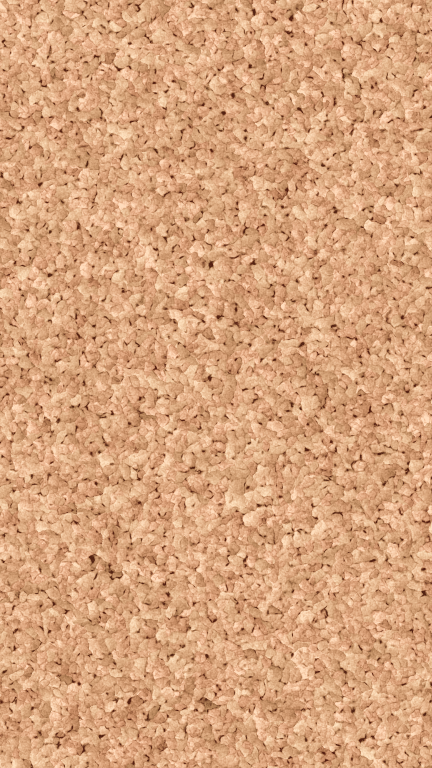
A Shadertoy shader for this texture:

```glsl
// Pressed cork board: angular tan shards and chips with thin broken seams and small dark specks.

const float FLAKES_ACROSS = 44.0;   // flake cells per canvas width
const float CHIP_SCALE    = 1.9;    // chips per flake length
const float FLAKE_STRETCH = 0.60;   // how elongated flakes may get
const float EDGE_WARP     = 0.20;   // raggedness of flake outlines
const float SEAM_WIDTH    = 0.24;   // in cells
const float SEAM_DEPTH    = 2.5;    // depths and contrasts are in ramp steps
const float PIT_DEPTH     = 2.2;
const float BASE_TONE     = 4.38;
const float FLAKE_CONTRAST = 1.65;
const float CHIP_CONTRAST = 1.15;
const float CHIP_SEAM     = 1.1;
const float TILT_SHADE    = 1.3;
const float GRAIN         = 1.1;
const vec3  PINK_SHIFT    = vec3(0.008, -0.011, -0.004);
const int   AA = 2;                 // samples per pixel side

// Dark pit to bright flake.
const vec3 RAMP[7] = vec3[7](
    vec3(0.33, 0.13, 0.07), vec3(0.55, 0.34, 0.22), vec3(0.68, 0.47, 0.31),
    vec3(0.78, 0.56, 0.40), vec3(0.87, 0.66, 0.50), vec3(0.94, 0.76, 0.61),
    vec3(1.00, 0.87, 0.74));

vec3 hash3(vec2 p) {
    vec3 q = fract(p.xyx * vec3(0.1031, 0.1030, 0.0973));
    q += dot(q, q.yxz + 33.33);
    return fract((q.xxy + q.yzz) * q.zyx);
}

float cornerSlope(vec2 cell, vec2 offset) {
    float angle = 6.2832 * hash3(cell).x;
    return dot(vec2(cos(angle), sin(angle)), offset);
}

float gradientNoise(vec2 p) {
    vec2 i = floor(p), f = p - i;
    vec2 u = f * f * f * (f * (f * 6.0 - 15.0) + 10.0);
    vec2 e = vec2(1.0, 0.0);
    return mix(mix(cornerSlope(i, f), cornerSlope(i + e, f - e), u.x),
               mix(cornerSlope(i + e.yx, f - e.yx), cornerSlope(i + 1.0, f - 1.0), u.x), u.y);
}

struct Flake {
    vec2 id;      // cell of the nearest flake
    vec2 local;   // position in that flake's rotated frame
    float seam;   // distance measure to the neighbouring flake
};

// Distance cells in which every flake has its own angle, stretch and size.
Flake nearestFlake(vec2 p) {
    Flake flake = Flake(vec2(0.0), vec2(0.0), 0.0);
    vec2 cell = floor(p);
    float first = 9.0, second = 9.0;
    for (int y = -2; y <= 2; y++)
    for (int x = -2; x <= 2; x++) {
        vec2 id = cell + vec2(x, y);
        vec3 place = hash3(id + 7.0), form = hash3(id + 131.0);
        float angle = 3.1416 * place.z;
        float c = cos(angle), s = sin(angle);
        vec2 local = mat2(c, -s, s, c) * (p - id - place.xy);
        float stretch = 1.0 + FLAKE_STRETCH * form.x;
        vec2 q = local * vec2(1.0 / stretch, stretch);
        // Lopsided wedge outline blended with a round one
        float wedge = max(abs(q.x) * 0.8 + q.y * 0.6, abs(q.x) * 0.3 - q.y);
        float d = mix(length(q), wedge, 0.6);
        d /= mix(0.7, 1.35, form.y);
        if (d < first) {
            second = first;
            first = d;
            flake.id = id;
            flake.local = local;
        } else {
            second = min(second, d);
        }
    }
    flake.seam = second - first;
    return flake;
}

vec3 rampColour(float tone) {
    float t = clamp(tone, 0.0, 5.999);
    int i = int(t);
    return mix(RAMP[i], RAMP[i + 1], t - float(i));
}

vec3 cork(vec2 p) {
    vec2 warp = vec2(gradientNoise(p * 1.7), gradientNoise(p * 1.7 + 57.0));
    vec2 ragged = p + EDGE_WARP * warp;
    Flake flake = nearestFlake(ragged);
    Flake chip = nearestFlake(ragged * CHIP_SCALE + 200.0);
    vec3 rnd = hash3(flake.id + 311.0);
    vec3 chipRnd = hash3(chip.id + 53.0);

    // Flake tone, with a tilted face and a few bark-brown pieces
    float tone = BASE_TONE + FLAKE_CONTRAST * (rnd.x - 0.5);
    tone += TILT_SHADE * flake.local.y;
    tone -= 1.1 * smoothstep(0.92, 1.0, rnd.y);

    // Chips and grain on the flakes; smooth flakes show fewer chips
    float chipped = mix(0.4, 1.4, rnd.z);
    tone += chipped * CHIP_CONTRAST * (chipRnd.x - 0.5 + 0.6 * chip.local.y);
    tone -= 0.9 * smoothstep(0.90, 1.0, chipRnd.y);
    tone += GRAIN * (0.5 * gradientNoise(p * 2.9 + 11.0) + gradientNoise(p * 5.9 + 37.0));

    // Broken seams, deepening into specks
    float gate = 0.8 * gradientNoise(p * 1.1 + 71.0) + 0.7 * gradientNoise(p * 2.3 + 43.0);
    float seam = 1.0 - smoothstep(0.0, SEAM_WIDTH, flake.seam);
    float speck = 1.0 - smoothstep(0.05, 1.6 * SEAM_WIDTH, flake.seam);
    float crack = 1.0 - smoothstep(0.0, 1.3 * SEAM_WIDTH, chip.seam);
    tone -= SEAM_DEPTH * seam * smoothstep(-0.2, 0.4, gate);
    tone -= PIT_DEPTH * speck * smoothstep(0.27, 0.5, gate);
    tone -= CHIP_SEAM * chipped * crack * smoothstep(-0.1, 0.3, -gate);

    return rampColour(tone) + PINK_SHIFT * (2.0 * rnd.z - 1.0);
}

void mainImage(out vec4 fragColor, in vec2 fragCoord) {
    vec3 sum = vec3(0.0);
    for (int k = 0; k < AA * AA; k++) {
        vec2 jitter = (vec2(k % AA, k / AA) + 0.5) / float(AA) - 0.5;
        sum += cork((fragCoord + jitter) / iResolution.x * FLAKES_ACROSS);
    }
    fragColor = vec4(sum / float(AA * AA), 1.0);
}
```
